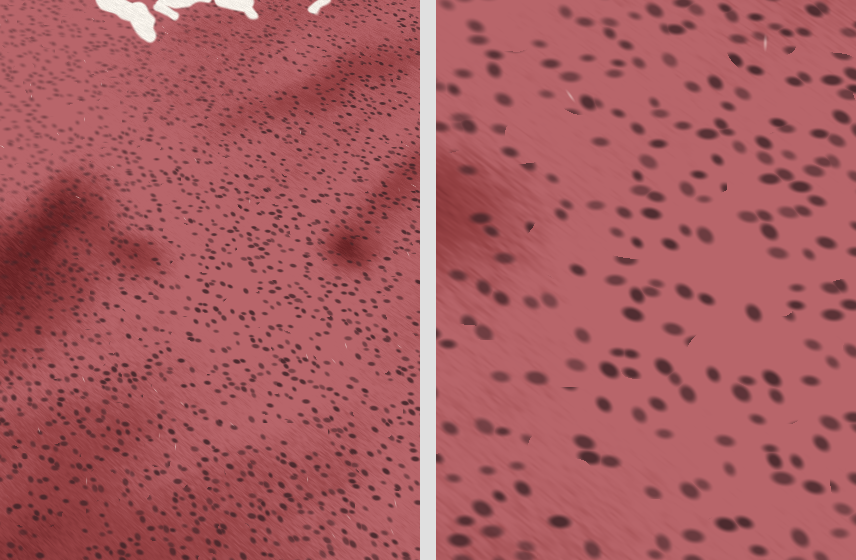
Left, the full canvas; right, a detail of the centre.
A Shadertoy shader for this texture:

```glsl
const vec3 LIGHT_PILE = vec3(0.72, 0.395, 0.415);
const vec3 MID_PILE = vec3(0.58, 0.25, 0.26);
const vec3 DARK_PILE = vec3(0.40, 0.13, 0.14);
const vec3 SPECK = vec3(0.25, 0.14, 0.155);
const vec3 CREAM = vec3(0.98, 0.96, 0.93);

float hash(vec2 p) {
    vec3 h = fract(vec3(p.xyx) * 0.1031);
    h += dot(h, h.yzx + 33.33);
    return fract((h.x + h.y) * h.z);
}

float noise(vec2 p) {
    vec2 i = floor(p), f = fract(p);
    f = f * f * (3.0 - 2.0 * f);
    return mix(mix(hash(i), hash(i + vec2(1, 0)), f.x),
               mix(hash(i + vec2(0, 1)), hash(i + vec2(1, 1)), f.x), f.y);
}

float fbm(vec2 p) {
    float sum = 0.0, amp = 0.5;
    for (int i = 0; i < 4; i++) {
        sum += amp * noise(p);
        p = p * 2.03 + 17.0;
        amp *= 0.5;
    }
    return sum;
}

vec2 rotate(vec2 p, float a) {
    float c = cos(a), s = sin(a);
    return vec2(c * p.x + s * p.y, c * p.y - s * p.x);
}

// Soft tilted elliptical patch, 1 at its centre
float patchAt(vec2 p, vec2 centre, vec2 radius, float angle) {
    vec2 d = rotate(p - centre, angle) / radius;
    return exp(-dot(d, d));
}

float capsule(vec2 p, vec2 a, vec2 b, float r) {
    vec2 d = b - a;
    float t = clamp(dot(p - a, d) / dot(d, d), 0.0, 1.0);
    return length(p - a - d * t) - r;
}

// Scattered oval flecks; size holds half axes in cells
float flecks(vec2 g, vec2 size, float density, float soft, float seed) {
    float cover = 0.0;
    for (int y = -1; y <= 1; y++)
    for (int x = -1; x <= 1; x++) {
        vec2 cell = floor(g) + vec2(x, y);
        vec2 id = cell + seed;
        vec2 centre = cell + vec2(hash(id + 3.1), hash(id + 47.7));
        vec2 d = rotate(g - centre, -0.6 + 1.1 * (hash(id + 91.3) - 0.5));
        vec2 r = size * mix(0.7, 1.2, hash(id + 120.9));
        float dist = (length(d / r) - 1.0) * r.y;
        float ink = 1.0 - smoothstep(-soft, soft, dist);
        ink *= step(hash(id + 200.5), density) * mix(0.55, 1.0, hash(id + 260.2));
        cover = max(cover, ink);
    }
    return cover;
}

// Brushed pile: 0 dark, 1 light
float pileTone(vec2 p) {
    vec2 w = p + 0.09 * (vec2(fbm(p * 6.0), fbm(p * 6.0 + 40.0)) - 0.5);
    float tone = 0.78 + 0.5 * (fbm(rotate(p, 0.5) * vec2(2.5, 6.0)) - 0.47);
    tone += 0.25 * patchAt(w, vec2(0.1, 1.05), vec2(0.35, 0.25), -0.5);
    tone += 0.15 * patchAt(w, vec2(0.6, 0.65), vec2(0.5, 0.16), -0.7);
    tone -= 0.60 * patchAt(w, vec2(0.15, 0.83), vec2(0.13, 0.07), 0.6);
    tone -= 0.55 * patchAt(w, vec2(0.02, 0.66), vec2(0.17, 0.14), 0.2);
    tone -= 0.45 * patchAt(w, vec2(0.31, 0.73), vec2(0.11, 0.05), -0.5);
    tone -= 0.65 * patchAt(w, vec2(0.84, 0.745), vec2(0.055, 0.05), -0.6);
    tone -= 0.40 * patchAt(w, vec2(0.78, 1.13), vec2(0.30, 0.055), 0.35);
    tone -= 0.35 * patchAt(w, vec2(0.97, 0.90), vec2(0.16, 0.05), 0.7);
    tone -= 0.35 * patchAt(w, vec2(0.1, 0.1), vec2(0.5, 0.3), -0.5);
    return tone;
}

// Scrolling leaves along the top border
float leafDistance(vec2 p) {
    p += 0.014 * (vec2(noise(p * 38.0), noise(p * 38.0 + 9.0)) - 0.5);
    float d = capsule(p, vec2(0.25, 1.335), vec2(0.32, 1.30), 0.021);
    d = min(d, capsule(p, vec2(0.325, 1.305), vec2(0.35, 1.255), 0.023));
    d = min(d, capsule(p, vec2(0.375, 1.315), vec2(0.42, 1.298), 0.012));
    d = min(d, capsule(p, vec2(0.38, 1.325), vec2(0.49, 1.34), 0.012));
    d = min(d, capsule(p, vec2(0.53, 1.34), vec2(0.59, 1.325), 0.019));
    d = min(d, capsule(p, vec2(0.59, 1.325), vec2(0.603, 1.297), 0.012));
    return min(d, capsule(p, vec2(0.775, 1.335), vec2(0.75, 1.312), 0.012));
}

void mainImage(out vec4 fragColor, in vec2 fragCoord) {
    vec2 p = fragCoord / iResolution.x;
    p.y *= 1.3333 * iResolution.x / iResolution.y;

    // Floor receding towards the top
    vec2 ground = vec2(p.x - 0.5, p.y) / (1.0 - 0.28 * p.y);
    float blur = smoothstep(0.1, 0.9, p.y * 0.8 - p.x * 0.9);

    // Pile colour with slanted fibres
    vec2 fibre = rotate(ground, -0.75);
    float grain = noise(fibre * vec2(45.0, 260.0)) + noise(fibre * vec2(90.0, 420.0)) - 1.0;
    float tone = pileTone(p) + 0.13 * grain;
    vec3 color = mix(DARK_PILE, MID_PILE, smoothstep(0.0, 0.5, tone));
    color = mix(color, LIGHT_PILE, smoothstep(0.42, 0.92, tone));

    // Dark tufts gathered in loose clusters
    float density = mix(0.2, 0.85, noise(ground * 15.0));
    float tufts = flecks(ground / 0.026, vec2(0.34, 0.22), density, mix(0.12, 0.3, blur), 50.0);
    color = mix(color, SPECK, tufts * mix(0.9, 0.5, blur));

    // Rare lint threads
    float lint = flecks(rotate(ground, -0.5) / 0.06, vec2(0.1, 0.02), 0.06, 0.025, 400.0);
    color = mix(color, CREAM, 0.6 * lint);

    // Cream leaves with a faint woven shade
    float leaf = 1.0 - smoothstep(-0.004, 0.004, leafDistance(p));
    color = mix(color, CREAM * (0.98 + 0.06 * grain), leaf);

    fragColor = vec4(clamp(color, 0.0, 1.0), 1.0);
}
```
